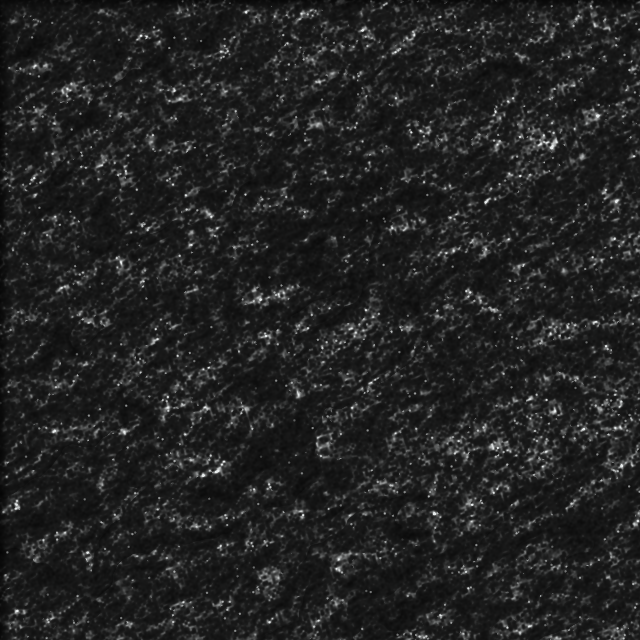
Write a three.js fragment shader that draws this texture.

```glsl
// Dark rough stone with a diagonal grain, broken facets, shadowed ledges and pale glints.
// Layered noise and cellular facets sum to one roughly normal "exposure" value,
// which an exponential curve turns into mostly black tones with a thin bright tail.
varying vec2 vUv;

const float GRAIN_ANGLE = 0.66;
const float BASE_TONE = 0.108;
const vec3 STONE_TINT = vec3(0.985, 1.0, 1.0);

float hash(vec2 p) {
  vec3 h = fract(vec3(p.xyx) * 0.1031);
  h += dot(h, h.yzx + 33.33);
  return fract((h.x + h.y) * h.z);
}

vec2 hash2(vec2 p) {
  return vec2(hash(p), hash(p + 57.3));
}

vec2 rotate(vec2 p, float angle) {
  float c = cos(angle), s = sin(angle);
  return vec2(c * p.x + s * p.y, c * p.y - s * p.x);
}

// Smooth value noise from -1 to 1
float noise(vec2 p) {
  vec2 cell = floor(p), f = fract(p);
  f = f * f * (3.0 - 2.0 * f);
  float low = mix(hash(cell), hash(cell + vec2(1.0, 0.0)), f.x);
  float high = mix(hash(cell + vec2(0.0, 1.0)), hash(cell + 1.0), f.x);
  return 2.0 * mix(low, high, f.y) - 1.0;
}

float fbm(vec2 p) {
  float sum = 0.0, amplitude = 1.0;
  for (int i = 0; i < 4; i++) {
    sum += amplitude * noise(p);
    p = rotate(p, 0.35) * 2.03 + 17.7;
    amplitude *= 0.5;
  }
  return sum;
}

// Gap between the two nearest cell points: zero on facet rims
float facetGap(vec2 p) {
  vec2 cell = floor(p), f = fract(p);
  float nearest = 8.0, second = 8.0;
  for (int y = -1; y <= 1; y++) {
    for (int x = -1; x <= 1; x++) {
      vec2 offset = vec2(float(x), float(y));
      float d = length(offset + hash2(cell + offset) - f);
      second = min(second, max(nearest, d));
      nearest = min(nearest, d);
    }
  }
  return second - nearest;
}

// Difference of heights towards the light
float relief(vec2 p, vec2 frequency, vec2 lightStep) {
  return fbm(p * frequency) - fbm((p + lightStep) * frequency);
}

// Sharp upper edge with a shadow that fades out on one side
float ledgeShadow(vec2 p, vec2 frequency) {
  float level = fbm(p * frequency + 31.0);
  float shadow = smoothstep(-0.03, 0.02, level) * (1.0 - smoothstep(0.02, 0.3, level));
  return shadow * smoothstep(-0.3, 0.35, fbm(p * 5.0 + 73.0));
}

// Sparse round specks, one candidate per cell
float glints(vec2 p, float density) {
  vec2 cell = floor(p);
  vec2 center = 0.4 + 0.2 * hash2(cell + 11.0);
  float lit = smoothstep(1.0 - density, 1.0, hash(cell + 91.0));
  return sqrt(lit) * (1.0 - smoothstep(0.1, 0.6, length(fract(p) - center)));
}

// Slow rise in the dark half, fast rise in the bright half
float toneCurve(float exposure) {
  return BASE_TONE * exp(exposure * mix(0.25, 0.67, smoothstep(-0.2, 0.2, exposure)));
}

void main() {
  vec2 grainUv = rotate(vUv, GRAIN_ANGLE) + 5.0;
  vec2 warp = vec2(fbm(grainUv * 13.0), fbm(grainUv * 13.0 + 43.0));
  vec2 rock = grainUv + 0.018 * warp;

  // Broad patches, facet rims and lit slopes
  float exposure = 0.32 * fbm(grainUv * vec2(7.0, 9.0));
  exposure += 1.3 * (0.3 - facetGap(rock * vec2(12.0, 17.0)));
  exposure += 1.25 * relief(rock, vec2(20.0, 30.0), vec2(0.005, 0.01));
  exposure -= 1.3 * ledgeShadow(rock, vec2(4.0, 8.0));

  // Fine streaks along the grain and rounder speckle
  float clusters = smoothstep(-0.3, 1.0, exposure);
  exposure += 1.05 * noise(grainUv * vec2(105.0, 200.0));
  exposure += (1.0 + 0.5 * clusters) * noise(rotate(vUv, 0.3) * 245.0 + 7.0);

  // Glints gather where the stone is already bright
  float tone = toneCurve(1.05 * exposure - 0.06);
  float density = 0.008 + 0.13 * clusters * smoothstep(-0.2, 1.4, exposure);
  tone += 0.5 * glints(rotate(vUv, 0.5) * 205.0 + 300.0, density);

  // Thin dark falloff at the left and top borders
  float border = smoothstep(-0.004, 0.018, min(vUv.x, 1.0 - vUv.y));
  tone *= mix(0.35, 1.0, border);

  gl_FragColor = vec4(STONE_TINT * min(tone, 0.92), 1.0);
}
```
